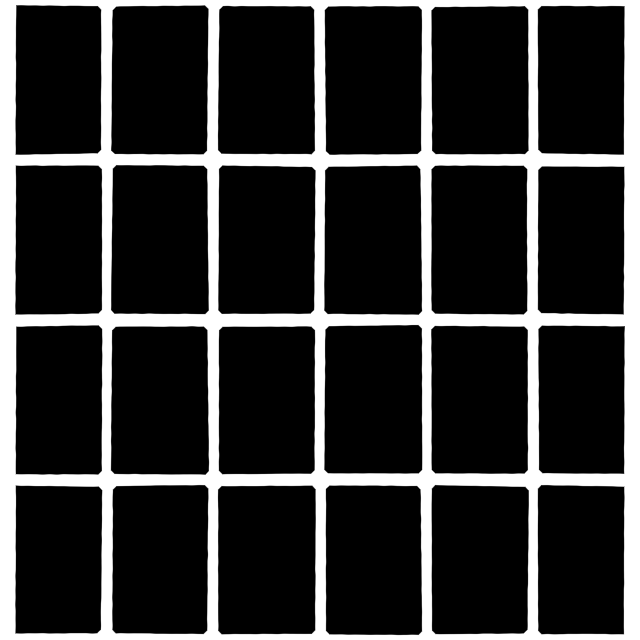
A WebGL 2 fragment shader for this pattern:

```glsl
#version 300 es
precision highp float;
// Six by four grid of black upright panels on white, with narrow gutters.
// Each panel is a box with hashed corner shifts, clipped corners and faintly
// rough edges; the outer columns are trimmed square by the page sides.

uniform vec2 u_resolution;
out vec4 fragColor;

const vec2 GRID = vec2(6.0, 4.0);
const vec2 HALF_PANEL = vec2(0.0751, 0.1155);
const vec2 PAGE_SIDES = vec2(0.0250, 0.9755);
const float CORNER_CUT = 0.0056;
const float CORNER_SHIFT = 0.0016;
const float ROUGHNESS = 0.0004;
const vec3 PAPER = vec3(1.0);
const vec3 INK = vec3(0.0);

float hash(vec2 p) {
    return fract(sin(dot(p, vec2(127.1, 311.7))) * 43758.5453);
}

// Smooth value noise in -1..1
float noise(vec2 p) {
    vec2 i = floor(p);
    vec2 f = fract(p);
    f = f * f * (3.0 - 2.0 * f);
    float low = mix(hash(i), hash(i + vec2(1.0, 0.0)), f.x);
    float high = mix(hash(i + vec2(0.0, 1.0)), hash(i + 1.0), f.x);
    return 2.0 * mix(low, high, f.y) - 1.0;
}

// Hashed shift of one corner of one panel
vec2 cornerShift(vec2 panel, vec2 corner, float amount) {
    vec2 seed = panel * 5.0 + corner * 2.0 + 3.0;
    return amount * (2.0 * vec2(hash(seed), hash(seed + 71.3)) - 1.0);
}

// Signed distance to a skewed box with its corners cut at 45 degrees
float panelDistance(vec2 p, vec2 panel, vec2 halfSize, float cut, float shift) {
    vec2 bl = cornerShift(panel, vec2(0.0, 0.0), shift);
    vec2 br = cornerShift(panel, vec2(1.0, 0.0), shift);
    vec2 tl = cornerShift(panel, vec2(0.0, 1.0), shift);
    vec2 tr = cornerShift(panel, vec2(1.0, 1.0), shift);
    vec2 t = clamp(0.5 + 0.5 * p / halfSize, 0.0, 1.0);
    vec2 lower = -halfSize + vec2(mix(bl.x, tl.x, t.y), mix(bl.y, br.y, t.x));
    vec2 upper = halfSize + vec2(mix(br.x, tr.x, t.y), mix(tl.y, tr.y, t.x));
    vec2 side = max(lower - p, p - upper);
    return max(max(side.x, side.y), (side.x + side.y + cut) * 0.7071);
}

// Distance outside the trimmed page, with a slight lean in each row
float pageDistance(vec2 uv, float row, vec2 sides, float lean) {
    float drift = lean * (hash(vec2(row, 9.0)) + fract(uv.y * GRID.y) - 1.0);
    return max(sides.x + drift - uv.x, uv.x - sides.y - drift);
}

void main() {
    vec2 uv = gl_FragCoord.xy / u_resolution;
    float pixel = 1.0 / min(u_resolution.x, u_resolution.y);

    // Panel index and position about its centre
    vec2 panel = clamp(floor(uv * GRID), vec2(0.0), GRID - 1.0);
    vec2 local = uv - (panel + 0.5) / GRID;

    float d = panelDistance(local, panel, HALF_PANEL, CORNER_CUT, CORNER_SHIFT);
    d = max(d, pageDistance(uv, panel.y, PAGE_SIDES, 0.001));
    d += ROUGHNESS * noise(uv * 90.0);

    float ink = 1.0 - smoothstep(-0.75 * pixel, 0.75 * pixel, d);
    fragColor = vec4(mix(PAPER, INK, ink), 1.0);
}
```
